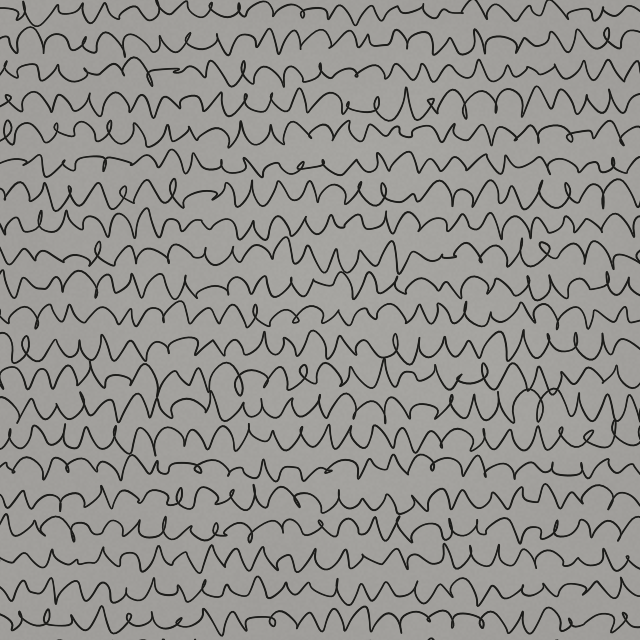
A three.js fragment shader for this pattern:

```glsl
varying vec2 vUv;

#define ROWS 21.0
#define ROW_SHIFT 0.13
#define STEP 0.215
#define JITTER vec2(0.17, 0.20)
#define CURL 0.40
#define HALF_WIDTH 0.00145
#define SOFTNESS 0.0009
#define INK vec3(0.11, 0.11, 0.10)
#define PAPER vec3(0.625, 0.618, 0.605)
#define PAPER_LIT vec3(0.67, 0.668, 0.65)

const int SUBDIVISIONS = 5;

vec2 hash2(vec2 p) {
  vec3 q = fract(p.xyx * vec3(0.1031, 0.1030, 0.0973));
  q += dot(q, q.yzx + 33.33);
  return fract((q.xx + q.yz) * q.zy);
}

float valueNoise(vec2 p) {
  vec2 cell = floor(p), f = fract(p);
  f = f * f * (3.0 - 2.0 * f);
  float low = mix(hash2(cell).x, hash2(cell + vec2(1.0, 0.0)).x, f.x);
  float high = mix(hash2(cell + vec2(0.0, 1.0)).x, hash2(cell + 1.0).x, f.x);
  return mix(low, high, f.y);
}

float segmentDistance(vec2 p, vec2 a, vec2 b) {
  vec2 pa = p - a, ba = b - a;
  float t = clamp(dot(pa, ba) / max(dot(ba, ba), 1e-6), 0.0, 1.0);
  return length(pa - ba * t);
}

// Spline control point: four per pen wave, curling forwards or backwards
vec2 penPoint(float index, float row) {
  vec2 style = hash2(vec2(row + 60.0, 7.0));
  vec2 wave = hash2(vec2(floor(index / 4.0) + 90.0, row * 3.0 + 140.0));
  vec2 shake = hash2(vec2(index + 300.0, row * 5.0 + 210.0)) - 0.5;
  float phase = 1.5708 * index;
  float height = mix(0.16, mix(0.40, 0.62, style.x), sqrt(wave.x));
  float curl = CURL * mix(0.65, 1.0, style.y) * (2.0 * wave.y - 1.0);
  vec2 swing = vec2(curl * cos(phase), height * sin(phase));
  return vec2(index * STEP, 0.0) + swing + 2.0 * JITTER * shake;
}

// Distance to one line of writing, as a chain of quadratic curves
float scribbleDistance(vec2 p, float row) {
  p.x += 4.0 * STEP * hash2(vec2(row + 20.0, 3.0)).x;
  p.y -= 0.05 * sin(0.6 * p.x + row * 2.4);
  float first = floor(p.x / STEP) - 4.0;
  vec2 before = penPoint(first - 1.0, row);
  vec2 control = penPoint(first, row);
  float nearest = 10.0;
  for (int i = 0; i < 10; i++) {
    vec2 after = penPoint(first + float(i) + 1.0, row);
    vec2 start = 0.5 * (before + control);
    vec2 end = 0.5 * (control + after);
    vec2 previous = start;
    for (int j = 1; j <= SUBDIVISIONS; j++) {
      float t = float(j) / float(SUBDIVISIONS);
      vec2 current = mix(mix(start, control, t), mix(control, end, t), t);
      nearest = min(nearest, segmentDistance(p, previous, current));
      previous = current;
    }
    before = control;
    control = after;
  }
  return nearest;
}

void main() {
  // Rows of writing, including tall strokes from the rows next to this one
  vec2 p = vUv * ROWS - vec2(0.0, ROW_SHIFT);
  float nearest = 10.0;
  for (int k = -1; k <= 1; k++) {
    float row = floor(p.y) + float(k);
    float y = p.y - row - 0.5;
    if (abs(y) < 0.75) nearest = min(nearest, scribbleDistance(vec2(p.x, y), row));
  }
  nearest /= ROWS;

  // Paper with soft light and fine grain
  float light = 1.0 - smoothstep(0.05, 0.65, length(vUv - vec2(0.6, 0.55)));
  float mottling = valueNoise(vUv * 9.0) - 0.5;
  float grain = valueNoise(vUv * 300.0) - 0.5;
  vec3 color = mix(PAPER, PAPER_LIT, clamp(0.55 * light + 0.25 * mottling, 0.0, 1.0));
  color += 0.015 * grain;

  // Pen line with slightly uneven pressure
  float halfWidth = HALF_WIDTH * mix(0.85, 1.15, valueNoise(vUv * 45.0));
  float ink = 1.0 - smoothstep(halfWidth - SOFTNESS, halfWidth + SOFTNESS, nearest);
  gl_FragColor = vec4(mix(color, INK, ink), 1.0);
}
```
